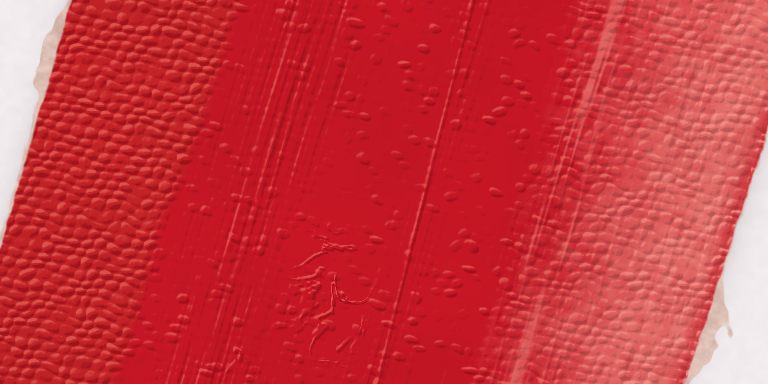
Write a Shadertoy shader that draws this texture.

```glsl
// Slanted swatch of thick red paint on woven canvas, thinning to pink, over white paper.
#define SLANT 0.30
#define WEAVE vec2(27.0, 38.0)
#define LIGHT_STEP vec2(-0.0035, 0.0060)
#define RELIEF 1.25
#define RED vec3(0.765, 0.085, 0.140)
#define DEEP vec3(0.60, 0.065, 0.10)
#define CORAL vec3(0.89, 0.36, 0.33)
#define PINK vec3(0.90, 0.45, 0.43)
#define PAPER vec3(0.95, 0.925, 0.935)
#define CANVAS vec3(0.84, 0.71, 0.65)

float hash(vec2 p) {
    return fract(sin(dot(p, vec2(127.1, 311.7))) * 43758.5453);
}

float noise(vec2 p) {
    vec2 i = floor(p), f = fract(p);
    f = f * f * (3.0 - 2.0 * f);
    return mix(mix(hash(i), hash(i + vec2(1, 0)), f.x),
               mix(hash(i + vec2(0, 1)), hash(i + vec2(1, 1)), f.x), f.y);
}

float fbm(vec2 p) {
    float sum = 0.0, amp = 0.5;
    for (int i = 0; i < 4; i++) {
        sum += amp * noise(p);
        p = p * 2.03 + 7.1;
        amp *= 0.5;
    }
    return sum;
}

float bell(float x, float center, float width) {
    float d = (x - center) / width;
    return exp(-d * d);
}

// Weights of the three coats: thin left, thick centre, dry right
vec3 coats(vec2 p) {
    float wobble = 0.025 * (noise(p * vec2(9.0, 5.0)) - 0.5);
    float left = 1.0 - smoothstep(-0.02, 0.02, p.x - 0.287 - 0.34 * p.y + wobble);
    float right = smoothstep(-0.05, 0.05, p.x - 1.25 - 0.265 * p.y + wobble);
    return vec3(left, (1.0 - left) * (1.0 - right), right);
}

// Rounded thread knots in staggered, wavering rows; sparse keeps only a few
float weave(vec2 p, float sparse) {
    p.y += 0.17 * p.x;
    p += 0.022 * (vec2(noise(p * 21.0), noise(p * 19.0 + 40.0)) - 0.5);
    vec2 q = p * WEAVE;
    q.x += 0.5 * mod(floor(q.y), 2.0);
    vec2 f = fract(q) - 0.5;
    float knot = max(0.0, 1.0 - 4.0 * dot(f, f));
    float size = hash(floor(q));
    return knot * mix(0.5 + 0.6 * size, 0.12 + 0.8 * pow(size, 5.0), sparse);
}

// Fine brush furrows that follow the slant
float furrows(vec2 p) {
    float u = p.x - SLANT * p.y + 0.012 * noise(p * 3.0);
    return 0.6 * noise(vec2(u * 75.0, p.y * 2.6)) + 0.4 * noise(vec2(u * 130.0, p.y * 5.0));
}

// Curled ridges of paint near the lower centre
float curls(vec2 p) {
    vec2 a = (p - vec2(0.86, 0.23)) / vec2(0.10, 0.18);
    vec2 b = (p - vec2(0.595, 0.10)) / vec2(0.05, 0.06);
    float area = exp(-pow(dot(a, a), 2.0)) + exp(-pow(dot(b, b), 2.0));
    float n = fbm(p * vec2(15.0, 19.0) + 2.0 * noise(p * 12.0));
    return area * smoothstep(0.07, 0.0, abs(n - 0.47));
}

float paintHeight(vec2 p) {
    vec3 coat = coats(p);
    float u = p.x - SLANT * p.y;
    float brushed = 0.16 + 0.75 * bell(u, 0.52, 0.13) + 0.35 * bell(u, 0.96, 0.05);
    float h = weave(p, coat.y) * (0.72 * coat.x + 0.62 * coat.y + 0.60 * coat.z);
    h += furrows(p) * (0.15 * coat.x + brushed * coat.y + 0.45 * coat.z);
    h += 0.55 * fbm(p * 38.0) * (coat.x + 0.35 * coat.y + coat.z);
    h += 0.55 * curls(p);
    h += 0.35 * bell(u, 0.955 + 0.05 * (0.5 - p.y), 0.005) * coat.y;
    return h;
}

vec3 paintColor(vec2 p, float rightGap) {
    vec3 coat = coats(p);
    float u = p.x - SLANT * p.y;
    float lit = RELIEF * (paintHeight(p) - paintHeight(p + LIGHT_STEP));

    // Dry coat lets pale ground through toward the right
    float fade = smoothstep(1.18, 1.68, u + 0.12 * (fbm(p * 7.0) - 0.5));
    float streak = smoothstep(0.56, 0.82, furrows(p)) * bell(u, 1.31, 0.09);
    float thin = 0.08 + 0.80 * fade + 0.5 * (fbm(p * 30.0) - 0.48) + 0.5 * streak;
    thin *= 0.45 + 0.55 * smoothstep(0.0, 0.06, rightGap);
    vec3 base = mix(RED, PINK, clamp(thin, 0.0, 1.0) * coat.z);
    base = mix(base, vec3(0.755, 0.135, 0.15), coat.x);
    base *= 0.97 + 0.07 * fbm(p * 5.0);

    // Oblique light: pale faces and deep red hollows
    vec3 shade = mix(DEEP, base * 0.80, coat.z);
    vec3 glint = mix(CORAL, vec3(0.95, 0.58, 0.54), coat.z * fade);
    base = mix(base, shade, 0.85 * smoothstep(0.03, 0.42, -lit));
    return mix(base, glint, 0.80 * smoothstep(0.07, 0.50, lit));
}

void mainImage(out vec4 fragColor, in vec2 fragCoord) {
    vec2 p = fragCoord / iResolution.y;
    float soft = 1.5 / iResolution.y;
    float ragged = 0.012 * (fbm(p * 24.0) - 0.5);
    float leftGap = p.x + 0.103 - 0.29 * p.y + ragged;
    float rightGap = 1.784 + 0.327 * p.y - p.x + ragged;
    float gap = min(leftGap, rightGap);

    // Paper with faint tooth and a soft contact shadow
    vec3 col = PAPER + 0.035 * (fbm(p * 45.0) - 0.5);
    col *= 1.0 - 0.10 * exp(-max(-gap, 0.0) * 35.0);

    // Bare canvas fringe
    float fringe = leftGap < rightGap ? 0.008 + 0.035 * bell(p.y, 0.86, 0.10)
                                      : 0.004 + 0.050 * bell(p.y, 0.13, 0.10);
    fringe *= 0.5 + noise(p * 32.0);
    vec3 cloth = CANVAS + 0.22 * (fbm(p * 50.0) - 0.42);
    col = mix(col, cloth, 0.85 * smoothstep(-soft, soft, gap + fringe));

    col = mix(col, paintColor(p, rightGap), smoothstep(-soft, soft, gap));
    fragColor = vec4(clamp(col, 0.0, 1.0), 1.0);
}
```
